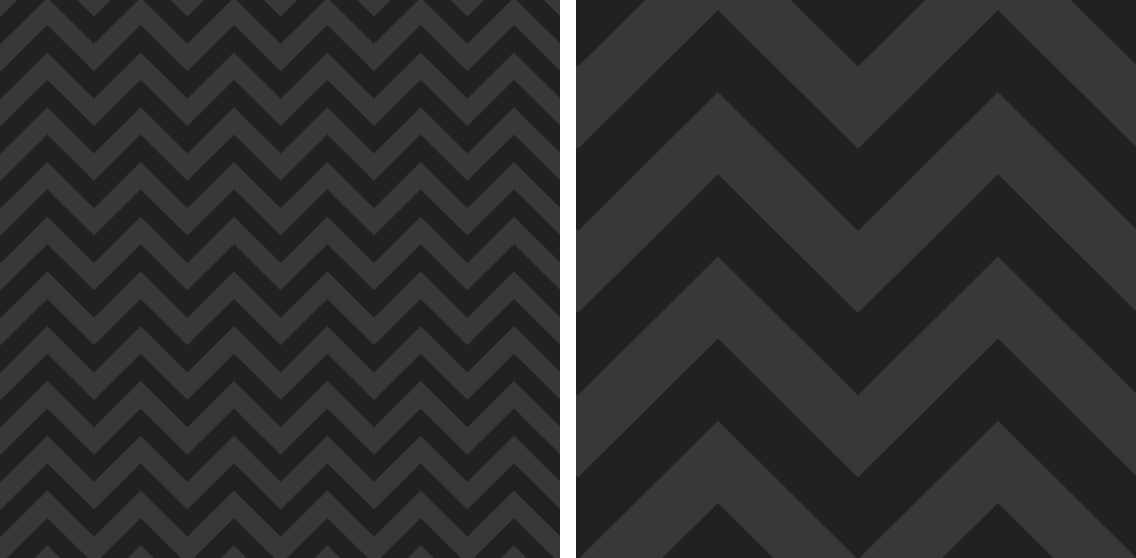
Left: the whole. Right: its middle third, enlarged.
Write a Shadertoy shader that draws this pattern.

```glsl
// Lengths are fractions of the canvas width
const float ZIGZAGS_ACROSS = 6.0;
const float PEAK_X = 0.0845;        // first peak, from the left edge
const float PEAK_Y = 0.0936;        // upper edge of a light band at a peak, from the top
const float ZIGZAG_HEIGHT = 0.0826; // drop from peak to valley
const float BAND_PERIOD = 0.0978;   // one light band plus one dark band
const float LIGHT_SHARE = 0.5;      // part of the period that is light
const vec3 LIGHT_GREY = vec3(0.220);
const vec3 DARK_GREY = vec3(0.130);

// 0 at each whole number, 1 halfway between
float triangleWave(float x) {
    return 1.0 - abs(2.0 * fract(x) - 1.0);
}

// Signed distance to the edge of the nearest light band, negative inside
float chevronDistance(vec2 p) {
    float drop = ZIGZAG_HEIGHT * triangleWave((p.x - PEAK_X) * ZIGZAGS_ACROSS);
    float phase = (p.y - PEAK_Y - drop) / BAND_PERIOD;
    float fromCentre = abs(fract(phase - 0.5 * LIGHT_SHARE + 0.5) - 0.5);
    float slope = 2.0 * ZIGZAG_HEIGHT * ZIGZAGS_ACROSS;
    return (fromCentre - 0.5 * LIGHT_SHARE) * BAND_PERIOD / length(vec2(1.0, slope));
}

void mainImage(out vec4 fragColor, in vec2 fragCoord) {
    // Measure downward from the top left corner
    vec2 p = vec2(fragCoord.x, iResolution.y - fragCoord.y) / iResolution.x;
    float edgeSoftness = 0.7 / iResolution.x;

    float dark = smoothstep(-edgeSoftness, edgeSoftness, chevronDistance(p));
    fragColor = vec4(mix(LIGHT_GREY, DARK_GREY, dark), 1.0);
}
```
